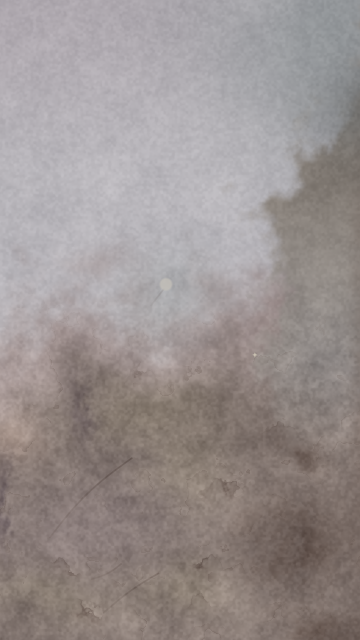
Reproduce this texture procedurally as a WebGL 1 fragment shader.

```glsl
precision highp float;
// A weathered watercolour wash: pale mist above, mauve and brown stains below.
// Blots and gradients are bent by layered sines; cellular noise adds mottling,
// torn tide marks and paper grain, with a disc, a spark, wisps and scratches.
uniform vec2 u_resolution;

#define MIST vec3(0.722, 0.712, 0.732)
#define ROSE vec3(0.630, 0.572, 0.566)
#define EARTH vec3(0.545, 0.493, 0.470)
#define STONE vec3(0.555, 0.527, 0.500)
#define KHAKI vec3(0.590, 0.543, 0.485)
#define UMBER vec3(0.340, 0.280, 0.255)
#define WARP 0.028
#define MOTTLE 0.150
#define GRAIN 0.062
#define DISC vec3(0.461, 0.988, 0.018)

vec2 hash2(vec2 c) {
  return fract(sin(vec2(dot(c, vec2(127.1, 311.7)), dot(c, vec2(269.5, 183.3)))) * 4375.85);
}

// Smooth cellular noise: a weighted average of random tones of nearby cells.
float cells(vec2 p) {
  vec2 base = floor(p), f = fract(p);
  float tone = 0.0, total = 0.0001;
  for (int k = 0; k < 9; k++) {
    vec2 o = vec2(mod(float(k), 3.0), floor(float(k) / 3.0)) - 1.0;
    vec2 h = hash2(base + o);
    vec2 d = o + 0.2 + 0.6 * h - f;
    float w = exp(-4.0 * dot(d, d));
    tone += w * fract(h.x * 7.3 + h.y * 3.1);
    total += w;
  }
  return tone / total - 0.5;
}

float layers(vec2 p) {
  float sum = 0.0, amp = 0.6;
  for (int i = 0; i < 4; i++) {
    sum += amp * cells(p);
    p = mat2(1.6, 1.2, -1.2, 1.6) * p + 3.7;
    amp *= 0.62;
  }
  return sum;
}

vec2 ripple(vec2 p) {
  vec2 sum = vec2(0.0);
  float freq = 9.0, amp = 0.5;
  for (int i = 0; i < 4; i++) {
    sum += amp * sin(freq * p.yx + sum * 2.0 + vec2(1.3, 4.1) * float(i));
    p = mat2(0.8, 0.6, -0.6, 0.8) * p;
    freq *= 2.1;
    amp *= 0.58;
  }
  return sum;
}

// Soft spot; xy is the centre, zw the radii.
float blot(vec2 p, vec4 s) {
  vec2 d = (p - s.xy) / s.zw;
  return exp(-dot(d, d));
}

// Thin stroke from ends.xy to ends.zw, bowed sideways by sag.
float scratch(vec2 p, vec4 ends, float sag) {
  vec2 ab = ends.zw - ends.xy, a = p - ends.xy;
  float t = clamp(dot(a, ab) / dot(ab, ab), 0.0, 1.0);
  float d = length(a - ab * t - normalize(vec2(-ab.y, ab.x)) * sag * sin(3.1416 * t));
  return (1.0 - smoothstep(0.0005, 0.0042, d)) * (0.4 + 0.6 * t);
}

// Arched stain: crisp on top, bleeding away below, darkest at its right end.
float wisp(vec2 p, vec2 centre) {
  vec2 d = (p - centre) / 0.065;
  float h = d.y - 0.25 + 0.5 * d.x * d.x - 0.35 * d.x;
  float edge = (1.0 - smoothstep(-0.02, 0.15, h)) * exp(min(h, 0.0) * 3.2);
  return edge * exp(-2.2 * (d.x - 0.35) * (d.x - 0.35));
}

void main() {
  vec2 p = gl_FragCoord.xy / u_resolution.x;
  float cloud = layers(p * 6.0), fine = layers(p * 21.0 + 9.0);
  vec2 q = p + WARP * ripple(p) + 0.06 * vec2(fine, cloud);
  float y = q.y + 0.25 * cloud;

  // Mist fading through rose into earth
  vec3 col = mix(EARTH, ROSE, smoothstep(0.55, 0.86, y));
  col = mix(col, MIST, smoothstep(0.80, 1.04, y));
  col -= vec3(0.030, 0.045, 0.040) * smoothstep(1.25, 1.75, p.y) * (1.0 - 0.5 * p.x);
  col = mix(col, vec3(0.56, 0.58, 0.59), 0.85 * blot(q, vec4(0.94, 1.70, 0.34, 0.34)));
  col = mix(col, vec3(0.69, 0.70, 0.71), 0.7 * blot(q, vec4(0.47, 0.94, 0.13, 0.13)));
  col = mix(col, ROSE, 0.45 * blot(q, vec4(0.27, 1.06, 0.08, 0.05)));

  // Stone bank on the right
  float bank = 0.72 + 0.29 * pow(smoothstep(1.08, 1.60, p.y), 1.3);
  float inBank = smoothstep(-0.04, 0.05, q.x - bank + 0.22 * cloud) * smoothstep(0.42, 0.85, p.y);
  vec3 stone = mix(STONE, vec3(0.59, 0.57, 0.56), blot(q, vec4(0.90, 0.75, 0.17, 0.25)));
  stone = mix(stone, vec3(0.48, 0.45, 0.42), blot(q, vec4(0.92, 1.30, 0.20, 0.14)));
  col = mix(col, stone, 0.93 * inBank);
  col = mix(col, vec3(0.41, 0.42, 0.42), 0.65 * blot(q, vec4(1.02, 1.48, 0.13, 0.13)));

  // Khaki and mauve stains on the ground
  float khaki = blot(q, vec4(0.40, 0.62, 0.20, 0.10)) + blot(q, vec4(0.50, 0.44, 0.13, 0.10))
    + blot(q, vec4(0.15, 0.14, 0.18, 0.07)) + blot(q, vec4(0.53, 0.13, 0.12, 0.08));
  col = mix(col, KHAKI, 0.65 * min(khaki, 1.0));
  col = mix(col, vec3(0.51, 0.457, 0.462), 0.6 * blot(q, vec4(0.25, 0.32, 0.25, 0.14)));
  col = mix(col, vec3(0.65, 0.57, 0.53), 0.7 * blot(q, vec4(0.03, 0.56, 0.07, 0.08)));

  // Dark soaked blots and drips
  float dark = 0.72 * blot(q, vec4(0.84, 0.27, 0.14, 0.13)) + 0.3 * blot(q, vec4(0.86, 0.26, 0.025, 0.10))
    + 0.6 * blot(q, vec4(0.83, 0.516, 0.05, 0.025)) + 0.3 * blot(q, vec4(0.74, 0.55, 0.09, 0.04))
    + 0.65 * blot(q, vec4(0.93, 0.02, 0.13, 0.06)) + 0.25 * blot(p, vec4(1.0, 0.65, 0.025, 0.7));
  col = mix(col, UMBER, clamp(dark * (1.0 + 1.2 * cloud + 1.2 * fine), 0.0, 0.95));
  float drip = 0.5 * blot(q, vec4(0.215, 0.63, 0.03, 0.10)) + 0.65 * blot(q, vec4(0.015, 0.37, 0.02, 0.11));
  col = mix(col, vec3(0.36, 0.31, 0.33), drip);

  // Wisps in a loose grid, torn tide marks and scratches
  float ground = 1.0 - smoothstep(0.62, 1.05, p.y);
  vec2 r = p + 0.3 * (q - p) + 0.09 * vec2(cloud, fine);
  float ink = wisp(r, vec2(0.613, 0.42)) + 0.7 * wisp(r, vec2(0.73, 0.575)) + 0.5 * wisp(r, vec2(0.37, 0.73));
  for (int i = 0; i < 4; i++) {
    float side = mod(float(i), 2.0), row = floor(float(i) / 2.0);
    ink += 0.85 * wisp(r, vec2(0.16 + 0.38 * side + 0.07 * row * (1.0 - side), 0.2 - 0.112 * row));
  }
  float tide = cloud + 0.35 * fine - 0.04;
  ink += 0.35 * ground * smoothstep(0.0, 0.02, tide) * exp(-22.0 * max(tide, 0.0)) * smoothstep(-0.05, 0.2, fine);
  ink *= 0.6 + 1.8 * fine;
  ink += 0.4 * scratch(p, vec4(0.139, 0.285, 0.366, 0.505), 0.015);
  ink += 0.35 * scratch(p, vec4(0.289, 0.076, 0.44, 0.185), 0.006);
  ink += 0.3 * scratch(p, vec4(0.255, 0.169, 0.336, 0.211), -0.006);
  ink += 0.15 * scratch(p, vec4(0.42, 0.93, 0.455, 0.975), 0.0);
  col = mix(col, UMBER, clamp(ink, 0.0, 0.8));

  // Mottling and paper grain
  col += MOTTLE * (0.35 + 0.65 * ground) * (cloud + 0.7 * fine) * vec3(1.0, 0.96, 0.90);
  col += GRAIN * (0.7 + 0.3 * ground) * (cells(p * 130.0) + 0.6 * cells(p * 60.0));

  // Pale disc with a faint stain, and a small spark
  float rim = length(p - DISC.xy) - DISC.z;
  col -= 0.06 * blot(q, vec4(DISC.xy + vec2(0.035, -0.005), 0.035, 0.025));
  col = mix(col, vec3(0.76, 0.745, 0.72), 0.85 * (1.0 - smoothstep(-0.005, 0.003, rim)));
  vec2 s = abs(p - vec2(0.708, 0.792));
  float spark = 1.0 - smoothstep(0.002, 0.011, s.x + s.y + min(s.x, s.y));
  gl_FragColor = vec4(clamp(mix(col, vec3(0.82, 0.79, 0.72), 0.9 * spark), 0.0, 1.0), 1.0);
}
```
